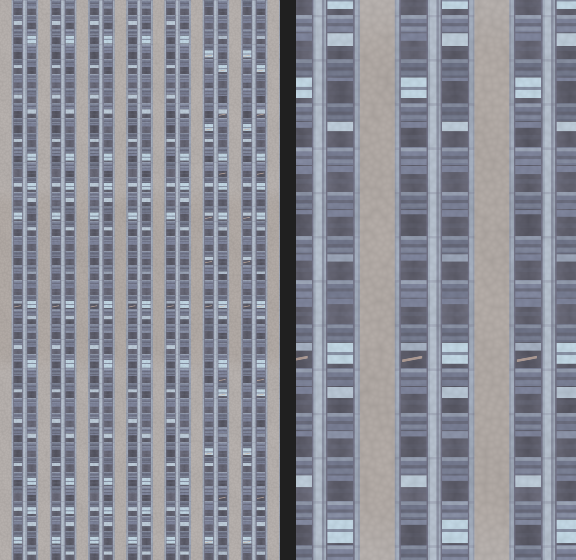
Left: the whole. Right: its middle third, enlarged.
This texture is drawn by a Shadertoy shader. Its source:

```glsl
#define BAYS 7.33
#define FLOORS 38.0
#define FLOOR_CYCLE 22.0
#define ODD_BAY 5.0
#define PIER_WIDTH 0.305
#define WINDOW_WIDTH 0.25
#define LEFT_WINDOW 0.345
#define RIGHT_WINDOW 0.705
#define SPANDREL 0.40
#define GRAIN 0.07
#define LIT_SHARE 0.36

const vec3 CONCRETE = vec3(0.695, 0.672, 0.66);
const vec3 METAL = vec3(0.63, 0.67, 0.73);
const vec3 PALE = vec3(0.71, 0.75, 0.80);
const vec3 SEAM = vec3(0.46, 0.46, 0.54);
const vec3 GLASS = vec3(0.36, 0.36, 0.41);
const vec3 PANEL = vec3(0.44, 0.46, 0.54);
const vec3 BLIND = vec3(0.74, 0.82, 0.87);
const vec3 WARM = vec3(0.80, 0.70, 0.64);

float hash(vec2 p) {
    vec3 q = fract(vec3(p.xyx) * vec3(0.1031, 0.1030, 0.0973));
    q += dot(q, q.yzx + 33.33);
    return fract((q.x + q.y) * q.z);
}

// Distance to the nearest jittered cell point
float cellular(vec2 p) {
    vec2 cell = floor(p);
    float nearest = 2.0;
    for (int j = -1; j <= 1; j++)
        for (int i = -1; i <= 1; i++) {
            vec2 c = cell + vec2(i, j);
            vec2 point = c + vec2(hash(c), hash(c + 71.3));
            nearest = min(nearest, length(point - p));
        }
    return nearest;
}

// Antialiased interval from a to b; w is half the edge width
float band(float x, float a, float b, float w) {
    return smoothstep(a - w, a + w, x) - smoothstep(b - w, b + w, x);
}

vec3 concrete(vec2 uv) {
    float cloud = sin(uv.y * 41.0 + 2.0 * sin(uv.x * 23.0)) + sin(uv.y * 97.0 + uv.x * 31.0);
    float soot = band(uv.y, 0.35, 0.65, 0.02);
    vec3 color = CONCRETE * (1.0 + 0.006 * cloud);
    return color * mix(vec3(1.0), vec3(0.975, 0.965, 0.955), soot);
}

// One panel above its window; x and t run 0 to 1, t downward
vec3 windowStack(float x, float t, vec2 id, float odd, vec2 w) {
    float tone = hash(id + 3.7);
    float spread = fract(0.618 * id.y + 0.37 * id.x + 0.35 * hash(id + 19.1));
    float lit = smoothstep(1.0 - LIT_SHARE, 1.12 - LIT_SHARE, spread);
    float full = step(0.88, spread);
    float top = SPANDREL;

    // Blue panel with a pale ledge and dark joints
    vec3 color = PANEL * (0.9 + 0.22 * tone);
    color = mix(color, METAL, (0.35 + 0.45 * tone) * band(t, 0.01, 0.09, w.y));
    color = mix(color, GLASS, 0.55 * band(t, 0.19, 0.26, w.y));
    color = mix(color, METAL, 0.4 * hash(id + 6.4) * band(t, 0.28, 0.36, w.y));

    // Glass with a dark head and a softer middle
    vec3 glass = GLASS * (0.86 + 0.2 * hash(id + 8.2) + 0.28 * abs(x - 0.5));
    glass = mix(glass, PANEL, 0.3 * band(t, 0.72, 0.82, w.y) * tone);
    color = mix(color, glass, smoothstep(top - w.y, top + w.y, t));

    // Blinds: dull on some floors, pale on others, a few fully drawn
    float drop = mix(0.05 + 0.14 * tone, 0.2 + 0.1 * tone, lit) + 0.24 * full;
    vec3 cloth = mix(PANEL * 1.1, mix(PALE, BLIND, 0.4 + 0.6 * full), lit);
    color = mix(color, cloth, band(t, top + 0.02, top + 0.02 + drop, w.y));
    color = mix(color, PANEL, 0.75 * full * band(t, top + 0.23, top + 0.3, w.y));

    // Slanted warm reflections
    float glint = step(0.94 - 0.1 * odd, hash(id + 41.6));
    float slant = t - 0.78 + 0.12 * (x - 0.5);
    color = mix(color, WARM, 0.7 * glint * band(slant, -0.03, 0.03, w.y) * band(x, 0.1, 0.8, w.x));

    // Shaded jambs
    return mix(SEAM * 0.95, color, band(x, 0.05, 0.95, w.x));
}

void mainImage(out vec4 fragColor, in vec2 fragCoord) {
    vec2 uv = fragCoord / iResolution.xy;
    vec2 grid = vec2(BAYS, FLOORS);
    vec2 p = vec2(uv.x, 1.0 - uv.y) * grid;
    vec2 w = 0.5 * grid / iResolution.xy;
    vec2 f = fract(p);
    vec2 id = floor(p);

    // Metal frame with pale centre strip and darker seams
    vec3 color = METAL * (0.98 + 0.03 * sin(p.y * 2.1 + sin(p.y * 0.7)));
    float middle = 0.5 * (LEFT_WINDOW + WINDOW_WIDTH + RIGHT_WINDOW);
    color = mix(color, PALE, 0.85 * band(f.x, middle - 0.036, middle + 0.018, w.x));
    color = mix(color, SEAM, 0.5 * band(f.x, middle + 0.02, middle + 0.04, w.x));
    color = mix(color, SEAM, 0.25 * band(f.y, 0.0, 0.06, w.y));

    // Window columns share a pattern except in the last bays
    float odd = step(ODD_BAY, id.x);
    float changed = odd * step(0.5, hash(vec2(id.y, 57.0)));
    for (int side = 0; side < 2; side++) {
        float left = side == 0 ? LEFT_WINDOW : RIGHT_WINDOW;
        float x = (f.x - left) / WINDOW_WIDTH;
        vec2 key = vec2(float(side) + 13.0 * changed, mod(id.y, FLOOR_CYCLE) + 5.0);
        vec3 stack = windowStack(x, f.y, key, odd, w / vec2(WINDOW_WIDTH, 1.0));
        color = mix(color, stack, band(f.x, left, left + WINDOW_WIDTH, w.x));
    }

    // Concrete piers, wrapped at the bay boundary
    float halfPier = 0.5 * PIER_WIDTH;
    float pierDistance = abs(fract(f.x - halfPier + 0.5) - 0.5);
    float pier = 1.0 - smoothstep(-w.x, w.x, pierDistance - halfPier);
    color = mix(color, concrete(uv), pier);
    color = mix(color, SEAM, 0.3 * band(pierDistance, halfPier, halfPier + 0.014, w.x));

    // Fine weathering over every surface
    color *= 1.0 + GRAIN * (0.45 - cellular(uv * vec2(120.0, 240.0)));
    fragColor = vec4(color, 1.0);
}
```
